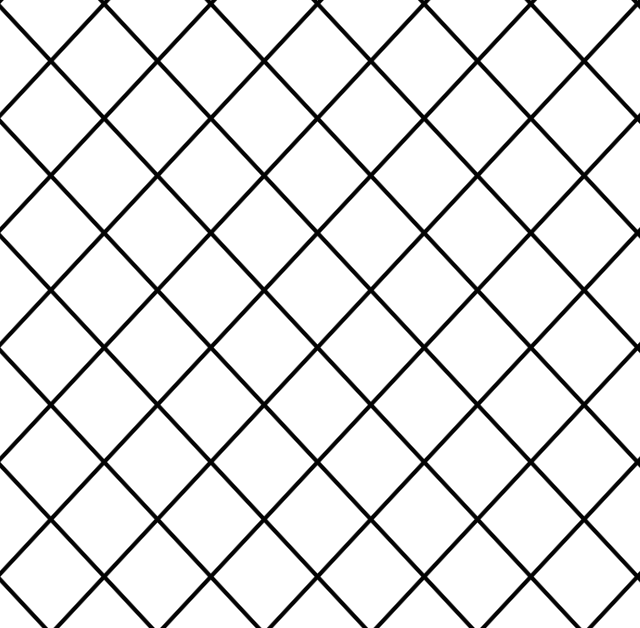
Write a WebGL 1 fragment shader that draws this pattern.

```glsl
precision highp float;

uniform vec2 u_resolution;

// All lengths are fractions of the canvas width.
const vec2 DIAMOND_SIZE = vec2(0.16667, 0.17904);
const vec2 CROSSING = vec2(0.4961, 0.4383);
const float LINE_WIDTH = 0.0065;
const vec3 PAPER = vec3(1.0);
const vec3 INK = vec3(0.015);

// Distance from a phase to its nearest whole number.
float nearestLine(float phase) {
  return abs(fract(phase + 0.5) - 0.5);
}

// Coverage of a line, with an edge ramp of the given softness.
float stroke(float distanceToLine, float width, float softness) {
  return clamp((0.5 * width - distanceToLine) / softness + 0.5, 0.0, 1.0);
}

// Two families of slanted lines that enclose diamonds.
float lattice(vec2 point, vec2 size, float width, float softness) {
  vec2 cell = point / size;
  float spacing = 1.0 / length(1.0 / size);
  float rising = stroke(nearestLine(cell.x - cell.y) * spacing, width, softness);
  float falling = stroke(nearestLine(cell.x + cell.y) * spacing, width, softness);
  return 1.0 - (1.0 - rising) * (1.0 - falling);
}

void main() {
  vec2 point = gl_FragCoord.xy / u_resolution.x;
  float softness = 1.25 / u_resolution.x;
  float ink = lattice(point - CROSSING, DIAMOND_SIZE, LINE_WIDTH, softness);
  gl_FragColor = vec4(mix(PAPER, INK, ink), 1.0);
}
```
